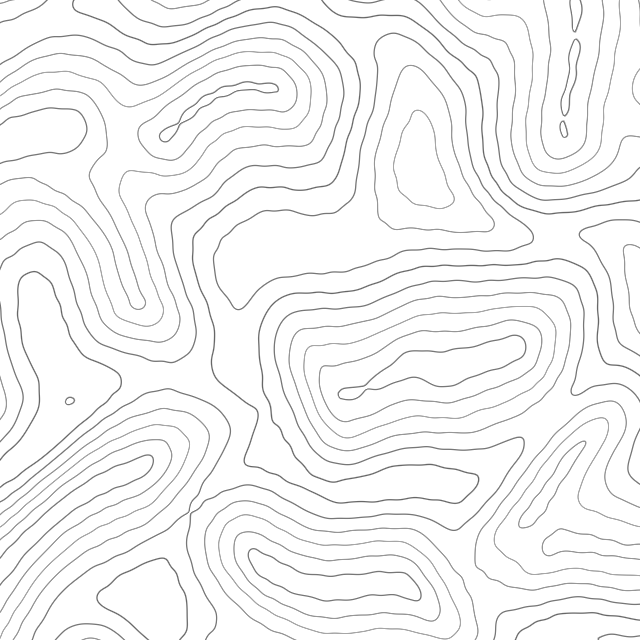
This pattern is drawn by a WebGL 2 fragment shader. Its source:

```glsl
#version 300 es
precision highp float;

uniform vec2 u_resolution;
out vec4 fragColor;

const vec3 PAPER = vec3(1.0);
const vec3 INK = vec3(0.29);
const float CELLS = 3.0;            // ridges across the canvas
const float LEVEL_STEP = 0.065;     // height between contours, in cells
const float BLEND = 10.0;           // higher gives sharper valley creases
const float PEAK_ROUNDING = 0.05;
const float PEAK_VARIATION = 0.16;
const float RIDGE_MIN = 0.08;       // half lengths, in cells
const float RIDGE_MAX = 0.45;
const float SCATTER = 0.75;
const float WOBBLE = 0.06;          // in contour levels
const float THIN = 0.0010;          // line widths, in canvas units
const float THICK = 0.0017;
const float WEIGHT_PERIOD = 6.0;    // levels from one heavy line to the next
const float SOFTNESS = 1.3;         // filter width, in pixels
const float SLOPE_PROBE = 0.0008;
const float TAU = 6.2831853;
const vec2 SEED = vec2(17.0, 43.0);

vec4 hash4(vec2 cell) {
    vec4 q = fract(vec4(cell.xyxy) * vec4(0.1031, 0.1030, 0.0973, 0.1099));
    q += dot(q, q.wzxy + 33.33);
    return fract((q.xxyz + q.yzzw) * q.zywx);
}

float segmentDistance(vec2 p, vec2 halfAxis) {
    float t = clamp(dot(p, halfAxis) / dot(halfAxis, halfAxis), -1.0, 1.0);
    return length(p - t * halfAxis);
}

// Layered sines bend the ridges
vec2 warp(vec2 p) {
    p += 0.050 * sin(p.yx * vec2(8.5, 7.3) + vec2(0.8, 2.6));
    p += 0.014 * sin(p.yx * vec2(21.0, 24.0) + vec2(4.1, 1.3));
    return p;
}

// Smooth cellular distance to randomly turned ridge segments
float ridgeField(vec2 p) {
    vec2 base = floor(p);
    float sum = 0.0;
    for (int y = -2; y <= 2; y++) {
        for (int x = -2; x <= 2; x++) {
            vec2 cell = base + vec2(x, y);
            vec4 rnd = hash4(cell + SEED);
            vec2 center = cell + 0.5 + SCATTER * (rnd.xy - 0.5);
            float angle = rnd.z * TAU * 0.5;
            vec2 halfAxis = vec2(cos(angle), sin(angle))
                          * mix(RIDGE_MIN, RIDGE_MAX, rnd.w);
            float d = length(vec2(segmentDistance(p - center, halfAxis), PEAK_ROUNDING));
            d += PEAK_VARIATION * fract(rnd.x * 7.0 + rnd.w * 5.0);
            sum += exp(-BLEND * d);
        }
    }
    return -log(sum) / BLEND;
}

// Depth below the peaks, counted in contour levels
float terrain(vec2 p) {
    float wobble = sin(p.x * 97.0 + 2.0 * sin(p.y * 31.0))
                 * sin(p.y * 89.0 + 2.0 * sin(p.x * 37.0));
    return ridgeField(warp(p) * CELLS) / LEVEL_STEP + WOBBLE * wobble;
}

// Share of a box filter covered by a line at distance d
float lineCoverage(float d, float width, float filterWidth) {
    float near = max(d - 0.5 * width, -0.5 * filterWidth);
    float far = min(d + 0.5 * width, 0.5 * filterWidth);
    return max(far - near, 0.0) / filterWidth;
}

void main() {
    float side = min(u_resolution.x, u_resolution.y);
    vec2 p = gl_FragCoord.xy / side;

    // Height and slope
    float height = terrain(p);
    vec2 slope = vec2(terrain(p + vec2(SLOPE_PROBE, 0.0)),
                      terrain(p + vec2(0.0, SLOPE_PROBE))) - height;
    float steepness = max(length(slope) / SLOPE_PROBE, 0.001);

    // Contour lines, heaviest at the peaks and valleys
    float level = round(height);
    float lineDistance = abs(height - level) / steepness;
    float weight = 0.5 + 0.5 * cos(TAU * (level - 1.0) / WEIGHT_PERIOD);
    float width = mix(THIN, THICK, weight);
    float ink = lineCoverage(lineDistance, width, SOFTNESS / side);

    fragColor = vec4(mix(PAPER, INK, ink), 1.0);
}
```
